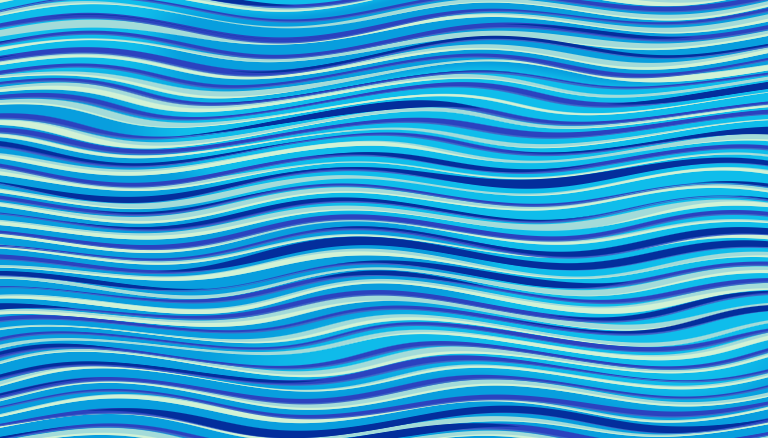
A WebGL 2 fragment shader for this pattern:

```glsl
#version 300 es
precision highp float;

#define ROWS 27.5
#define WAVE_HEIGHT 0.027
#define WAVE_LENGTH 0.89
#define TAPER_RATE 1.9
#define DRIFT 0.44
#define PALE_WIDTH 0.24
#define BLUE_WIDTH 0.165
#define NAVY_WIDTH 0.25
#define EDGE_SOFTNESS 1.0

uniform vec2 u_resolution;
out vec4 outColor;

const vec3 DEEP_CYAN = vec3(0.03, 0.62, 0.87);
const vec3 BRIGHT_CYAN = vec3(0.06, 0.74, 0.92);
const vec3 PALE_TEAL = vec3(0.64, 0.86, 0.85);
const vec3 CREAM = vec3(0.82, 0.95, 0.84);
const vec3 SOFT_BLUE = vec3(0.24, 0.41, 0.78);
const vec3 ROYAL_BLUE = vec3(0.17, 0.26, 0.75);
const vec3 NAVY = vec3(0.01, 0.18, 0.61);

float hash(vec2 p) {
    return fract(sin(dot(p, vec2(127.1, 311.7))) * 43758.5453);
}

float noise(vec2 p) {
    vec2 cell = floor(p), f = fract(p);
    f = f * f * (3.0 - 2.0 * f);
    vec2 e = vec2(0.0, 1.0);
    return mix(mix(hash(cell), hash(cell + e.yx), f.x),
               mix(hash(cell + e.xy), hash(cell + e.yy), f.x), f.y);
}

// Height of the swell; its crests bend to the right at top and bottom.
float swell(vec2 p) {
    float crest = 0.94 - 0.18 * cos(6.8 * (p.y - 0.53)) + 0.025 * sin(17.0 * p.y);
    float mainWave = cos(6.2832 * (p.x - crest) / WAVE_LENGTH);
    float slowWave = sin(3.1 * p.x - 5.0 * p.y + 1.0);
    return WAVE_HEIGHT * (mainWave + 0.35 * slowWave) + 0.015 * p.x;
}

// Share of the pixel covered by a stroke; thin tips fade out.
float stroke(float offset, float halfWidth, float edge) {
    float top = min(offset + halfWidth, 0.5 * edge);
    float bottom = max(offset - halfWidth, -0.5 * edge);
    return clamp((top - bottom) / edge, 0.0, 1.0);
}

// Slowly varying value along one row, separate for each layer.
float along(float x, float row, float layer) {
    return noise(vec2(x * TAPER_RATE + 7.3 * hash(vec2(row, layer)), row + 60.0 * layer));
}

void main() {
    vec2 p = gl_FragCoord.xy / u_resolution.y;
    float edge = EDGE_SOFTNESS * ROWS / u_resolution.y;
    float level = (p.y - swell(p)) * ROWS;
    float baseRow = floor(level);

    // Water between the strokes
    float tint = noise(vec2(p.x * 1.3, level * 0.2));
    vec3 color = mix(DEEP_CYAN, BRIGHT_CYAN, smoothstep(0.46, 0.62, tint));

    // Pale strokes with a cream lower side
    for (int i = -1; i <= 1; i++) {
        float row = baseRow + float(i);
        float center = row + 0.40 + DRIFT * (along(p.x, row, 1.0) - 0.5);
        float halfWidth = mix(0.03, PALE_WIDTH, along(p.x, row, 2.0));
        float creamHalf = halfWidth * mix(-0.1, 0.95, along(p.x, row, 3.0));
        float offset = level - center;
        color = mix(color, PALE_TEAL, stroke(offset, halfWidth, edge));
        color = mix(color, CREAM, stroke(offset + halfWidth - creamHalf, creamHalf, edge));
    }

    // Dark strokes above the pale ones, gathering into navy in places
    float gathering = noise(p * vec2(1.6, 4.0) + 31.0) - 0.5;
    for (int i = -1; i <= 1; i++) {
        float row = baseRow + float(i);
        float center = row + 0.80 + DRIFT * (along(p.x, row, 4.0) - 0.5);
        float halfWidth = mix(0.02, BLUE_WIDTH, along(p.x, row, 5.0));
        float navyHalf = mix(-0.42, NAVY_WIDTH, along(p.x, row, 6.0)) + 0.2 * gathering;
        float offset = level - center;
        color = mix(color, SOFT_BLUE, stroke(offset + 0.08, halfWidth, edge));
        color = mix(color, ROYAL_BLUE, stroke(offset, halfWidth, edge));
        color = mix(color, NAVY, stroke(offset - 0.04, navyHalf, edge));
    }

    outColor = vec4(color, 1.0);
}
```
